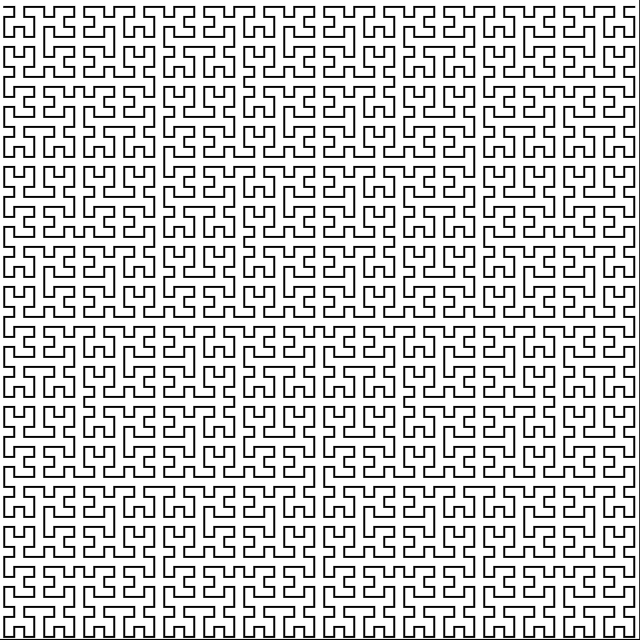
Give the GLSL for this pattern, as a WebGL 2 fragment shader.

```glsl
#version 300 es
precision highp float;
// Draws a sixth-order Hilbert curve as a thin black line on white.

uniform vec2 u_resolution;
out vec4 fragColor;

const int GRID = 64;                        // curve points per side, a power of two
const vec2 FIRST_POINT = vec2(0.425, 0.69); // from the upper left corner, in cells
const float HALF_WIDTH = 0.098;             // half the line width, in cells
const vec2 BORDER = vec2(0.08, 0.11);       // right and bottom rules, in cells
const vec3 PAPER = vec3(0.995);
const vec3 INK = vec3(0.005);

// Position along the curve of a grid point, y pointing down.
int hilbertIndex(ivec2 p) {
    int index = 0;
    for (int s = GRID / 2; s > 0; s /= 2) {
        int right = (p.x & s) > 0 ? 1 : 0;
        int low = (p.y & s) > 0 ? 1 : 0;
        index += s * s * ((3 * right) ^ low);
        // Turn the upper quadrants into the base orientation.
        if (low == 0) {
            if (right == 1) p = ivec2(GRID - 1) - p;
            p = p.yx;
        }
    }
    return index;
}

// Signed distance to an axis-aligned stroke from the origin to b, square ends.
float strokeDistance(vec2 p, vec2 b) {
    vec2 q = abs(p - 0.5 * b) - 0.5 * abs(b) - HALF_WIDTH;
    return max(q.x, q.y);
}

// Distance to the strokes that leave the nearest grid point.
float curveDistance(vec2 p) {
    ivec2 cell = clamp(ivec2(floor(p + 0.5)), ivec2(0), ivec2(GRID - 1));
    vec2 local = p - vec2(cell);
    int index = hilbertIndex(cell);
    float d = 1e3;
    for (int k = 0; k < 4; k++) {
        int way = k < 2 ? 1 : -1;
        ivec2 stepTo = (k & 1) == 0 ? ivec2(way, 0) : ivec2(0, way);
        ivec2 next = cell + stepTo;
        bool inside = all(greaterThanEqual(next, ivec2(0))) &&
                      all(lessThan(next, ivec2(GRID)));
        // Neighbours are joined when they are consecutive on the curve.
        if (inside && abs(hilbertIndex(next) - index) == 1) {
            d = min(d, strokeDistance(local, vec2(stepTo)));
        }
    }
    return d;
}

void main() {
    vec2 uv = gl_FragCoord.xy / u_resolution;
    vec2 p = vec2(uv.x, 1.0 - uv.y) * float(GRID);
    float pixel = float(GRID) / min(u_resolution.x, u_resolution.y);

    float d = curveDistance(p - FIRST_POINT);

    // Thin rules along the right and bottom edges.
    vec2 rule = float(GRID) - BORDER - p;
    d = min(d, min(rule.x, rule.y));

    float coverage = clamp(0.5 - d / pixel, 0.0, 1.0);
    fragColor = vec4(mix(PAPER, INK, coverage), 1.0);
}
```
